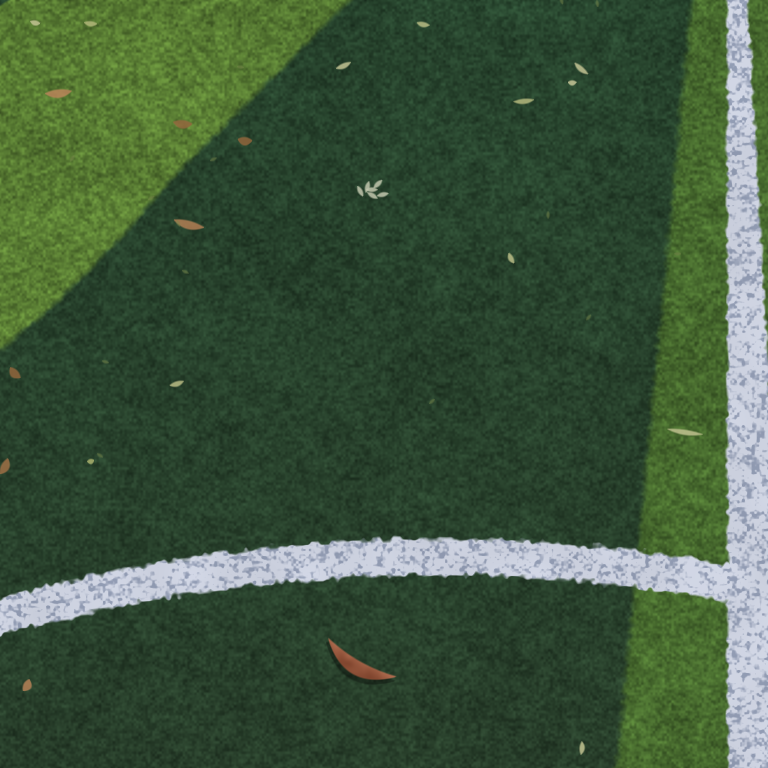
Write a Shadertoy shader that draws this texture.

```glsl
// Artificial turf with a broad shadow band, painted field lines and fallen leaves.

float hash(vec2 p) {
    return fract(sin(dot(p, vec2(12.9898, 78.233))) * 43758.5453);
}

float noise(vec2 p) {
    vec2 i = floor(p), f = fract(p);
    f = f * f * (3.0 - 2.0 * f);
    return mix(mix(hash(i), hash(i + vec2(1, 0)), f.x),
               mix(hash(i + vec2(0, 1)), hash(i + vec2(1, 1)), f.x), f.y);
}

// Coverage of a band around zero distance, with a soft rim.
float band(float d, float halfWidth, float soft) {
    return 1.0 - smoothstep(-soft, soft, abs(d) - halfWidth);
}

// Tapered blade: half length, half width and sag are in canvas units.
float leaf(vec2 p, float angle, float len, float width, float sag) {
    float c = cos(angle), s = sin(angle);
    vec2 q = vec2(c * p.x + s * p.y, c * p.y - s * p.x);
    float t = q.x / len;
    float taper = max(1.0 - t * t, 0.0);
    return band(q.y + sag * taper, width * taper, 0.0016) * smoothstep(0.0, 0.12, taper);
}

// Sunlit grass outside the shadow, with blade grain and broad patches.
vec3 turf(vec2 uv) {
    float edge = (noise(uv * 140.0) - 0.5) * 0.006;
    float leftEdge = uv.y - 0.544 + 0.012 * sin(uv.x * 14.0) * step(uv.x, 0.224);
    float rightEdge = 0.803 + 0.098 * uv.y;
    float sun = smoothstep(-0.007, 0.007, leftEdge - uv.x + edge)
              + smoothstep(-0.006, 0.006, uv.x - rightEdge + edge);
    sun *= smoothstep(0.008, 0.016, uv.x + 1.6 * (1.0 - uv.y));

    vec3 lit = mix(vec3(0.35, 0.49, 0.20), vec3(0.28, 0.42, 0.18), smoothstep(0.2, 0.85, uv.x));
    vec3 shade = mix(vec3(0.155, 0.245, 0.165), vec3(0.15, 0.265, 0.175), uv.y);
    vec3 col = mix(shade, lit, clamp(sun, 0.0, 1.0));

    float blades = noise(uv * vec2(170, 210)) * 0.5 + noise(uv * vec2(330, 300) + 7.0) * 0.5;
    float clumps = noise(uv * vec2(45, 65) + 3.0) * 0.6 + noise(uv * vec2(9, 14)) * 0.4;
    col *= 1.0 + 0.55 * (blades - 0.5) + 0.24 * (clumps - 0.5);
    return col + vec3(0.015, 0.008, 0.012) * (blades - 0.3);
}

// Painted lines: an arc meeting a side line that narrows with distance.
vec3 paintLines(vec3 col, vec2 uv) {
    float ragged = (noise(uv * 150.0 + 20.0) - 0.5) * 0.008 + (noise(uv * 60.0) - 0.5) * 0.003;
    float dx = uv.x - 0.57;
    float arc = band(uv.y - 0.275 + 0.24 * dx * dx + ragged, 0.0235, 0.0025);
    arc *= step(uv.x, 0.965);
    float right = 0.974 + 0.055 * (1.0 - uv.y);
    float side = band(uv.x - 0.5 * (0.947 + right) + ragged * 0.7,
                      0.5 * (right - 0.947), 0.0025);

    float grain = 0.55 * noise(uv * vec2(160, 190)) + 0.45 * noise(uv * 310.0 + 5.0);
    vec3 paint = mix(vec3(0.56, 0.60, 0.69), vec3(0.80, 0.82, 0.875),
                     smoothstep(0.2, 0.55, grain));
    paint *= 0.98 + 0.05 * noise(uv * 20.0);
    return mix(col, paint, max(arc, side));
}

vec3 scatterLeaves(vec3 col, vec2 uv) {
    // Each entry holds position, angle and half length.
    vec4 tan_[7] = vec4[7](
        vec4(0.238, 0.840, -0.1, 0.013), vec4(0.246, 0.709, -0.25, 0.021),
        vec4(0.020, 0.515, -0.8, 0.010), vec4(0.005, 0.393, 1.1, 0.012),
        vec4(0.319, 0.818, -0.1, 0.010), vec4(0.076, 0.880, 0.1, 0.018),
        vec4(0.034, 0.108, 1.1, 0.009));
    vec4 pale[12] = vec4[12](
        vec4(0.447, 0.915, 0.4, 0.011), vec4(0.757, 0.911, -0.7, 0.012),
        vec4(0.682, 0.869, 0.1, 0.014), vec4(0.666, 0.664, -1.1, 0.008),
        vec4(0.892, 0.438, -0.15, 0.024), vec4(0.230, 0.501, 0.3, 0.010),
        vec4(0.757, 0.026, 1.5, 0.009), vec4(0.046, 0.971, -0.2, 0.007),
        vec4(0.118, 0.970, -0.1, 0.009), vec4(0.551, 0.969, -0.2, 0.009),
        vec4(0.745, 0.893, 0.0, 0.006), vec4(0.118, 0.400, 0.2, 0.005));

    for (int i = 0; i < 7; i++) {
        vec4 l = tan_[i];
        float a = leaf(uv - l.xy, l.z, l.w, 0.0055, 0.002);
        col = mix(col, mix(vec3(0.52, 0.36, 0.20), vec3(0.74, 0.53, 0.36), hash(l.xy)), a * 0.85);
    }
    for (int i = 0; i < 12; i++) {
        vec4 l = pale[i];
        float a = leaf(uv - l.xy, l.z, l.w, 0.0034, 0.001);
        col = mix(col, mix(vec3(0.62, 0.66, 0.36), vec3(0.78, 0.78, 0.60), hash(l.xy)), a * 0.85);
    }

    // Cluster of pale petals, then faint specks across the turf.
    for (int i = 0; i < 6; i++) {
        float k = float(i);
        vec2 c = vec2(0.484, 0.753) + 0.017 * vec2(cos(k * 2.4), 0.7 * sin(k * 2.4)) * sqrt(k / 5.0);
        col = mix(col, vec3(0.76, 0.78, 0.68), 0.85 * leaf(uv - c, k * 1.3, 0.008, 0.003, 0.0));
    }
    for (int i = 0; i < 14; i++) {
        vec2 c = vec2(hash(vec2(i, 2)) * 0.9, 0.4 + 0.6 * hash(vec2(i, 5)));
        col = mix(col, vec3(0.48, 0.54, 0.30), 0.5 * leaf(uv - c, float(i), 0.005, 0.002, 0.0));
    }

    // Large curled leaf in the foreground, with a darker underside.
    vec2 p = uv - vec2(0.472, 0.1445);
    col *= 1.0 - 0.35 * leaf(p + vec2(0.002, 0.005), -0.515, 0.053, 0.011, 0.016);
    vec3 rust = mix(vec3(0.50, 0.27, 0.18), vec3(0.73, 0.46, 0.34),
                    smoothstep(-0.022, 0.006, p.y + 0.57 * p.x) * 0.7 + 0.3 * noise(uv * 110.0));
    return mix(col, rust, leaf(p, -0.515, 0.052, 0.0095, 0.016));
}

void mainImage(out vec4 fragColor, in vec2 fragCoord) {
    vec2 uv = fragCoord / iResolution.xy;
    vec3 col = paintLines(turf(uv), uv);
    fragColor = vec4(scatterLeaves(col, uv), 1.0);
}
```
